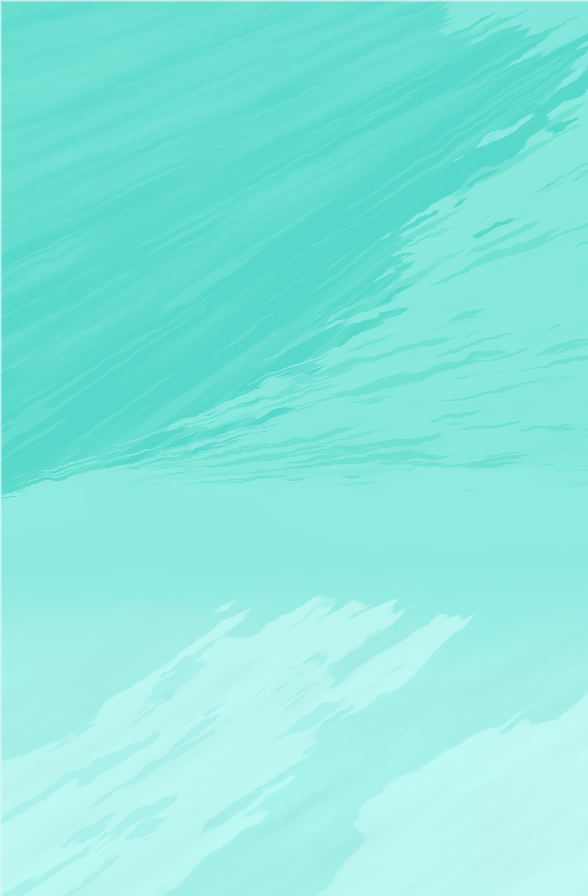
This background is drawn by a WebGL 2 fragment shader. Its source:

```glsl
#version 300 es
precision highp float;
// Layered dry-brush paint: a deep teal sweep over aqua, fading to pale mint.
// Each layer is a signed height above a curve, frayed by noise stretched
// along the brush direction (straight or fanned), then cut by a soft edge.
#define DEEP vec3(0.345, 0.848, 0.792)
#define TEAL vec3(0.435, 0.878, 0.828)
#define AQUA vec3(0.555, 0.918, 0.882)
#define MIST vec3(0.645, 0.938, 0.910)
#define PALE vec3(0.738, 0.966, 0.942)
#define ASPECT 0.656
#define EDGE 0.005
#define WOBBLE 0.008
#define LOW_ANGLE 0.58

uniform vec2 u_resolution;
out vec4 outColor;

float hash(vec2 p) {
  vec3 a = fract(p.xyx * 0.1031);
  a += dot(a, a.yzx + 33.33);
  return fract((a.x + a.y) * a.z);
}

float noise(vec2 p) {
  vec2 i = floor(p), f = fract(p);
  f = f * f * (3.0 - 2.0 * f);
  return mix(mix(hash(i), hash(i + vec2(1, 0)), f.x),
             mix(hash(i + vec2(0, 1)), hash(i + vec2(1, 1)), f.x), f.y);
}

float fbm(vec2 p) {
  float sum = 0.0, amp = 0.53;
  for (int i = 0; i < 4; i++) {
    sum += amp * noise(p);
    p = p * 2.03 + 17.7;
    amp *= 0.5;
  }
  return sum;
}

// Noise drawn out along one direction
float bristles(vec2 q, float angle, vec2 freq) {
  float c = cos(angle), s = sin(angle);
  return fbm(vec2(c * q.x + s * q.y, c * q.y - s * q.x) * freq + 40.0);
}

// Noise drawn out along rays through a centre
float fan(vec2 ray, vec2 freq) {
  return fbm(vec2(length(ray), atan(ray.y, ray.x)) * freq + 60.0);
}

float cover(float height) { return smoothstep(-EDGE, EDGE, height); }

float smoothMax(float a, float b, float k) {
  float h = max(k - abs(a - b), 0.0);
  return max(a, b) + h * h / (4.0 * k);
}

void main() {
  vec2 uv = gl_FragCoord.xy / u_resolution;
  vec2 q = uv * vec2(ASPECT, 1.0);
  q += WOBBLE * (vec2(fbm(q * 45.0), fbm(q * 45.0 + 90.0)) - 0.5);
  float x = q.x / ASPECT, y = q.y;

  // Aqua wash easing into mist
  float cloud = fbm(q * vec2(5.0, 14.0));
  float low = bristles(q, LOW_ANGLE, vec2(6.0, 48.0));
  float patches = fbm(q * 16.0 + 7.0);
  vec3 col = mix(AQUA, MIST, smoothstep(0.37, 0.25, y + 0.10 * (cloud - 0.5)));
  col += 0.025 * (cloud - 0.5);

  // Pale areas on either side of the diagonal mist band
  float paleTop = min(0.155 + 0.32 * x, 0.25 + 0.07 * x);
  float bandTop = 0.10 + 0.552 * (x - 0.397) - 0.5 * max(0.40 - x, 0.0);
  float bandLow = 0.232 - 0.36 * (1.0 - x) - 0.75 * max(0.62 - x, 0.0);
  float fray = 0.17 * (low - 0.5) + 0.07 * (patches - 0.5);
  float leftPale = cover(min(paleTop - y, y - bandTop) + fray);
  float rightPale = cover(bandLow - y + 0.7 * fray);
  col = mix(col, PALE, 0.92 * max(leftPale, rightPale));
  col += 0.05 * (low - 0.5) * smoothstep(0.34, 0.24, y);
  col += vec3(0.02, 0.006, 0.008) * smoothstep(0.6, 1.0, x) * rightPale;

  // Thin stray strokes crossing the left pale area
  float stray = bristles(q + 3.0, LOW_ANGLE, vec2(9.0, 75.0));
  col = mix(col, MIST, 0.8 * smoothstep(0.62, 0.67, stray) * leftPale);

  // Teal sweep, with strokes meeting beyond the upper right corner
  float rim = smoothMax(0.465 + 0.13 * x - 0.018 * exp(-20.0 * x),
                        0.603 + 0.62 * (x - 0.535), 0.08);
  float above = y - rim;
  vec2 sweepRay = vec2(1.2, 1.3) - q;
  float sweep = fan(sweepRay, vec2(5.0, 75.0));
  float fine = fan(sweepRay, vec2(7.0, 210.0));
  float tone = 0.75 * smoothstep(0.02, 0.42, above) * (1.0 - 0.45 * x);
  tone += 1.5 * (sweep - 0.5) + 0.6 * (fine - 0.5) + 0.3 * (cloud - 0.5) + 0.12;
  vec3 teal = mix(DEEP, TEAL, clamp(tone, 0.0, 1.25));
  teal = mix(teal, TEAL, 0.6 * smoothstep(0.60, 0.65, fine));

  // Dry strokes fanning out from the left under the sweep
  vec2 fanRay = q - vec2(-0.066, 0.435);
  float dry = fan(fanRay, vec2(13.0, 62.0));
  float fleck = fan(fanRay + vec2(0.02, 0.0), vec2(11.0, 95.0));
  float skirt = cover(y - 0.468 + 0.05 * (dry - 0.5)) * step(0.0, y - 0.42);
  float density = 0.55 + 0.05 * smoothstep(0.0, 0.22, -above);
  float marks = smoothstep(density, density + 0.06, fleck) * skirt;
  col = mix(col, mix(AQUA, TEAL, 0.28 + 0.5 * (dry - 0.5)), 0.8 * skirt);
  col = mix(col, mix(TEAL, DEEP, 0.25), 0.75 * marks);
  float ragged = above + mix(0.05, 0.22, smoothstep(0.0, 0.6, x)) * (dry - 0.5);
  col = mix(col, teal, cover(ragged));

  // Light scuffs in the upper right corner
  float corner = y - 1.0 + 0.24 * (x - 0.75) + 0.13 * (sweep - 0.5);
  corner += 0.05 * (patches - 0.5);
  col = mix(col, AQUA, 0.75 * cover(corner) * smoothstep(0.66, 0.78, x));

  // Pale hairline along the left and top borders
  float border = min(uv.x * ASPECT, 1.0 - uv.y);
  col = mix(col, vec3(0.86, 0.97, 0.95), 0.75 * smoothstep(0.0025, 0.0008, border));
  outColor = vec4(clamp(col, 0.0, 1.0), 1.0);
}
```
